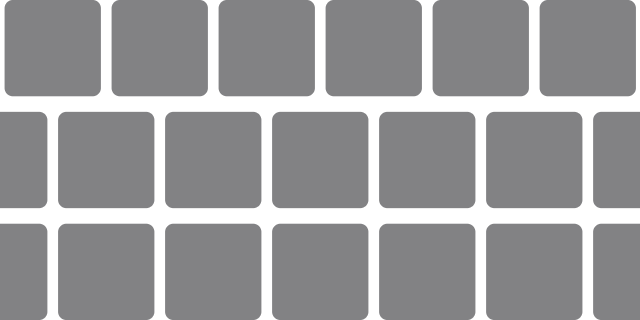
Write a WebGL 1 fragment shader that draws this pattern.

```glsl
precision highp float;
// Three rows of flat grey rounded square tiles on white, the top row shifted by half a tile.

// Lengths are fractions of the canvas height.
#define PITCH vec2(0.3344, 0.3496)
#define TILE_SIZE 0.3010
#define CORNER_RADIUS 0.026
#define CENTRE_SHIFT 0.0008
#define TOP_ROW_OFFSET 0.5
#define TILE_COLOUR vec3(0.51, 0.51, 0.518)
#define GAP_COLOUR vec3(1.0)

uniform vec2 u_resolution;

// Signed distance to a square with rounded corners.
float roundedSquare(vec2 p, float halfSize, float radius) {
  vec2 q = abs(p) - halfSize + radius;
  return length(max(q, 0.0)) + min(max(q.x, q.y), 0.0) - radius;
}

void main() {
  float pixel = 1.0 / u_resolution.y;
  vec2 p = (gl_FragCoord.xy - 0.5 * u_resolution) * pixel;
  p.x -= CENTRE_SHIFT;

  // Grid cell, with row 0 in the middle of the canvas
  vec2 grid = p / PITCH;
  float row = floor(grid.y + 0.5);
  grid.x += TOP_ROW_OFFSET * step(0.5, row);
  vec2 local = (fract(grid + 0.5) - 0.5) * PITCH;

  // Tile with an edge one pixel soft
  float dist = roundedSquare(local, 0.5 * TILE_SIZE, CORNER_RADIUS);
  float coverage = clamp(0.5 - dist / pixel, 0.0, 1.0);
  gl_FragColor = vec4(mix(GAP_COLOUR, TILE_COLOUR, coverage), 1.0);
}
```
